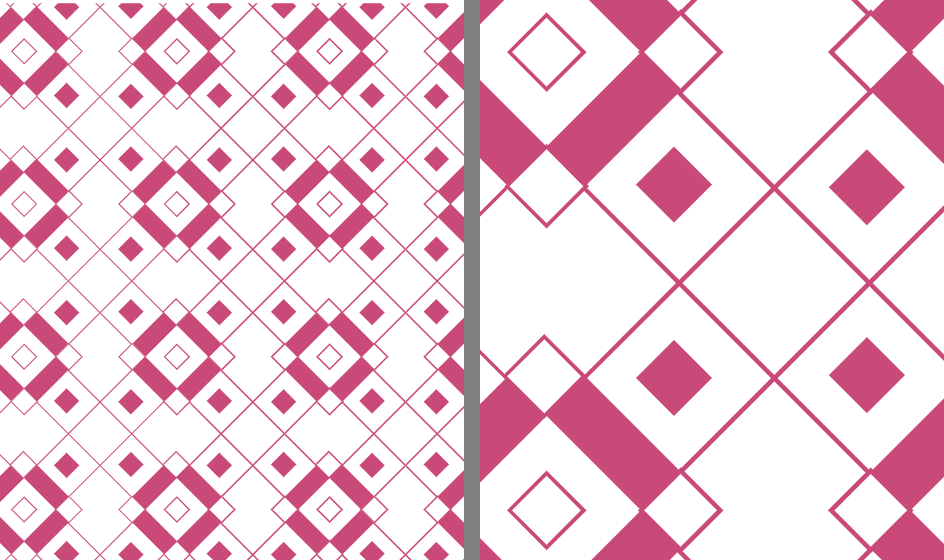
Left: the whole. Right: its middle third, enlarged.
Write a WebGL 2 fragment shader that draws this pattern.

```glsl
#version 300 es
precision highp float;
// Geometric lattice in pink on white: banded diamonds with corner squares,
// joined by pairs of thin diagonals and dotted with small solid diamonds.
// Each part is a diamond distance inside one square cell of unit size.

uniform vec2 u_resolution;
out vec4 fragColor;

const vec3 PAPER = vec3(1.0);
const vec3 INK = vec3(0.79, 0.29, 0.47);

const float CELLS_ACROSS = 3.038;
const vec2 FIRST_CENTRE = vec2(0.158, 0.336); // from the upper left corner
const float TOP_MARGIN = 0.021;

const float INNER_RADIUS = 0.206;
const float OUTER_RADIUS = 0.377;
const float CORNER_OFFSET = 0.2925;
const float CORNER_RADIUS = 0.0865;
const float LATTICE_OFFSET = 0.2075;
const float CORE_RADIUS = 0.081;
const float DOT_RADIUS = 0.083;

// Signed distance to a diamond, given its half diagonal
float diamond(vec2 p, float radius) {
    return (abs(p.x) + abs(p.y) - radius) * 0.70711;
}

// Distance to the diagonal pairs that repeat in both directions
float lattice(vec2 p) {
    vec2 diagonal = vec2(p.x + p.y, p.x - p.y);
    vec2 folded = abs(fract(diagonal + 0.5) - 0.5);
    vec2 gap = abs(folded - LATTICE_OFFSET);
    return min(gap.x, gap.y) * 0.70711;
}

// Antialiased coverage of an area and of a line
float fill(float d, float pixel) {
    return clamp(0.5 - d / pixel, 0.0, 1.0);
}

float stroke(float d, float halfWidth, float pixel) {
    return fill(abs(d) - halfWidth, pixel);
}

// Ink coverage at a point measured in cells, with y pointing down
float pattern(vec2 p, float pixel) {
    vec2 local = p - FIRST_CENTRE;
    vec2 cell = fract(local + 0.5) - 0.5;

    // Lines grow a little heavier toward the right
    float halfWidth = mix(0.0035, 0.005, smoothstep(0.9, 1.5, p.x));

    // Diagonals and broad band, cleared inside the band
    float ink = stroke(lattice(local - vec2(-0.003, 0.004)), halfWidth, pixel);
    ink = max(ink, fill(diamond(cell, OUTER_RADIUS), pixel));
    ink *= 1.0 - fill(diamond(cell, INNER_RADIUS), pixel);

    // Outlined white squares at the four tips of the band
    for (int i = 0; i < 4; i++) {
        float side = i < 2 ? 1.0 : -1.0;
        vec2 axis = i % 2 == 0 ? vec2(side, 0.0) : vec2(0.0, side);
        vec2 skew = vec2(min(axis.y, 0.0) * 0.005, 0.0);
        float corner = diamond(cell - axis * CORNER_OFFSET - skew, CORNER_RADIUS);
        ink *= 1.0 - fill(corner, pixel);
        ink = max(ink, stroke(corner, halfWidth, pixel));
    }

    // Solid dots, set slightly left of the cell centre
    vec2 dotOffset = cell.x > -0.012 ? vec2(0.278, 0.289) : vec2(-0.301, 0.295);
    vec2 fromDot = vec2(cell.x, abs(cell.y)) - dotOffset;
    ink = max(ink, fill(diamond(fromDot, DOT_RADIUS), pixel));

    // Outlined core
    ink = max(ink, stroke(diamond(cell, CORE_RADIUS), halfWidth, pixel));

    return ink * fill(TOP_MARGIN - p.y, pixel);
}

void main() {
    float pixel = CELLS_ACROSS / u_resolution.x;
    vec2 p = vec2(gl_FragCoord.x, u_resolution.y - gl_FragCoord.y) * pixel;
    fragColor = vec4(mix(PAPER, INK, pattern(p, pixel)), 1.0);
}
```
